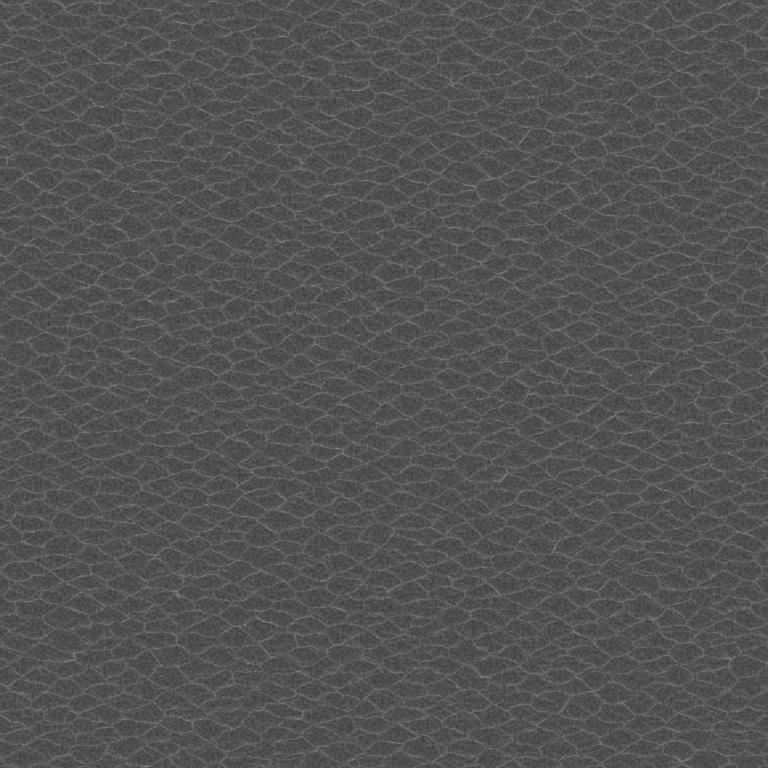
Reproduce this texture procedurally as a WebGL 2 fragment shader.

```glsl
#version 300 es
precision highp float;
// Dark grey leather: flat lens-shaped pebbles parted by fine, crossing pale creases.

uniform vec2 u_resolution;
out vec4 fragColor;

const vec2 MAIN_SCALE = vec2(18.0, 36.0);   // pebbles across, and vertical squash
const vec2 FINE_SCALE = vec2(20.0, 42.0);   // crossing wrinkles
const float ROW_PITCH = 0.56;               // row spacing in pebble widths
const float JITTER = 0.5;                   // irregularity of the pebbles
const float CREASE_WIDTH = 0.0012;
const float SLOPE_WIDTH = 0.0035;
const float BASE_TONE = 0.299;
const float SLOPE_GAIN = 0.030;
const float CREASE_GAIN = 0.066;
const float WRINKLE_GAIN = 0.046;
const float SHADOW_GAIN = 0.042;
const float GRAIN_GAIN = 0.085;
const float MOTTLE_GAIN = 0.004;

vec2 hash2(vec2 cell) {
    uvec2 k = uvec2(ivec2(cell) + 4096);
    uint h = k.x * 1597334677u ^ k.y * 3812015801u;
    h = (h ^ (h >> 16)) * 2246822519u;
    h = (h ^ (h >> 13)) * 3266489917u;
    h ^= h >> 16;
    return vec2(h & 65535u, h >> 16) / 65535.0;
}

float gradientDot(vec2 cell, vec2 offset) {
    float angle = 6.2831853 * hash2(cell).x;
    return dot(vec2(cos(angle), sin(angle)), offset);
}

float gradientNoise(vec2 p) {
    vec2 i = floor(p), f = fract(p);
    vec2 u = f * f * f * (f * (f * 6.0 - 15.0) + 10.0);
    vec2 e = vec2(1.0, 0.0);
    float low = mix(gradientDot(i, f), gradientDot(i + e, f - e), u.x);
    float high = mix(gradientDot(i + e.yx, f - e.yx), gradientDot(i + 1.0, f - 1.0), u.x);
    return mix(low, high, u.y);
}

// Bend the coordinates so that the creases curve and waver.
vec2 warp(vec2 p) {
    vec2 broad = vec2(gradientNoise(p * 13.0), gradientNoise(p * 13.0 + 37.0));
    vec2 small = vec2(gradientNoise(p * 55.0 + 71.0), gradientNoise(p * 55.0 + 13.0));
    return p + broad * vec2(0.012, 0.008) + small * vec2(0.006, 0.005);
}

// Pebble centre of a staggered grid, relative to q.
vec2 pebbleCentre(vec2 cell, vec2 q) {
    float stagger = 0.5 * mod(cell.y, 2.0);
    vec2 site = cell + 0.5 + (hash2(cell) - 0.5) * JITTER;
    return vec2(site.x + stagger, site.y * ROW_PITCH) - q;
}

// x: distance to the nearest crease in canvas units, y: upward part of its normal.
vec2 nearestCrease(vec2 p, vec2 scale) {
    vec2 q = p * scale;
    vec2 home = floor(vec2(q.x, q.y / ROW_PITCH));
    vec2 nearest = vec2(9.0);
    for (int y = -2; y <= 2; y++) {
        for (int x = -2; x <= 2; x++) {
            vec2 r = pebbleCentre(home + vec2(x, y), q);
            if (dot(r, r) < dot(nearest, nearest)) nearest = r;
        }
    }
    vec2 crease = vec2(9.0, 0.0);
    for (int y = -3; y <= 3; y++) {
        for (int x = -2; x <= 2; x++) {
            vec2 r = pebbleCentre(home + vec2(x, y), q);
            vec2 across = r - nearest;
            if (dot(across, across) < 0.0001) continue;
            vec2 normal = across * scale;
            float d = 0.5 * dot(nearest + r, across) / length(normal);
            if (d < crease.x) crease = vec2(d, normalize(normal).y);
        }
    }
    return crease;
}

float softLine(float d, float width) {
    return exp(-d * d / (width * width));
}

void main() {
    float pixel = 1.0 / min(u_resolution.x, u_resolution.y);
    vec2 p = gl_FragCoord.xy * pixel;
    vec2 bent = warp(p);
    float width = max(CREASE_WIDTH, 0.6 * pixel);

    // Main creases and a tilted set of uneven wrinkles that crosses them.
    vec2 crease = nearestCrease(bent, MAIN_SCALE);
    vec2 tilted = mat2(0.985, 0.17, -0.17, 0.985) * bent + 3.3;
    vec2 wrinkle = nearestCrease(tilted, FINE_SCALE);
    float depth = clamp(0.85 + 0.9 * gradientNoise(p * 45.0 + 5.0), 0.35, 1.2);
    float broken = smoothstep(-0.4, 0.35, gradientNoise(p * 50.0 + 91.0));

    // Pebbles are dark on top and pale towards the creases.
    float tone = BASE_TONE + SLOPE_GAIN * exp(-crease.x / SLOPE_WIDTH);
    tone += 0.4 * SLOPE_GAIN * broken * exp(-wrinkle.x / SLOPE_WIDTH);

    // Shade falls just below each crease.
    float shade = crease.y * exp(-crease.x / (1.7 * width)) * depth;
    shade += 0.7 * wrinkle.y * exp(-wrinkle.x / (1.7 * width)) * broken;
    tone -= SHADOW_GAIN * shade;
    tone += CREASE_GAIN * depth * softLine(crease.x, width);
    tone += WRINKLE_GAIN * broken * softLine(wrinkle.x, 0.9 * width);

    // Fine grain and a faint mottling.
    float grain = gradientNoise(p * 290.0) + 0.35 * gradientNoise(p * 150.0 + 19.0);
    tone += GRAIN_GAIN * grain + MOTTLE_GAIN * gradientNoise(p * 7.0 + 53.0);

    fragColor = vec4(vec3(tone), 1.0);
}
```
